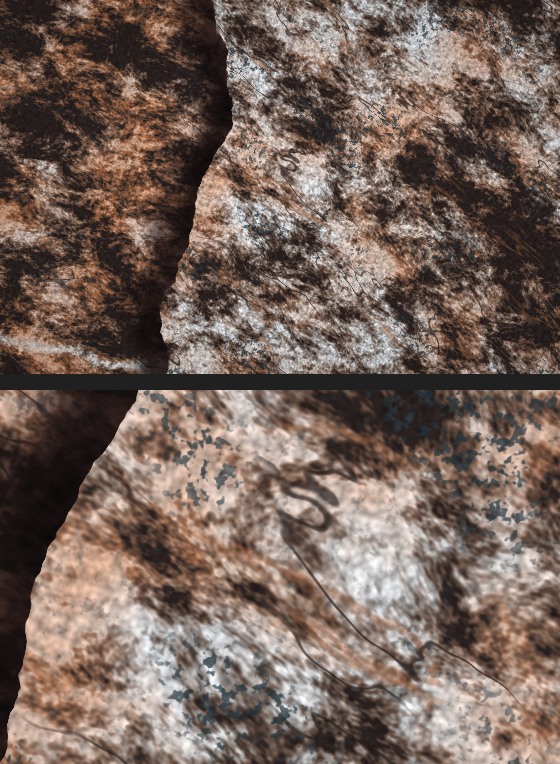
Top: the whole. Bottom: its middle third, enlarged.
This texture is drawn by a WebGL 2 fragment shader. Its source:

```glsl
#version 300 es
precision highp float;
// Weathered rock: a rusty slab and a paler banded slab meet at a deep fissure.
// Warped gradient noise, stretched along each slab's grain, gives a tone that
// a mineral colour ramp turns into stain, quartz, veins and dark specks.

uniform vec2 u_resolution;
out vec4 fragColor;

const vec3 DARK  = vec3(0.150, 0.117, 0.112);
const vec3 BROWN = vec3(0.37, 0.295, 0.255);
const vec3 UMBER = vec3(0.38, 0.24, 0.17);
const vec3 GREY  = vec3(0.55, 0.52, 0.505);
const vec3 RUST  = vec3(0.56, 0.35, 0.23);
const vec3 PALE  = vec3(0.79, 0.80, 0.81);
const vec3 TAN   = vec3(0.75, 0.58, 0.48);
const vec3 TEAL  = vec3(0.14, 0.20, 0.23);
const vec3 ABYSS = vec3(0.105, 0.07, 0.07);

const float LEFT_ANGLE  = -0.40;  // grain direction of each slab
const float RIGHT_ANGLE = -0.72;
const float STRETCH     = 0.66;   // lower is longer along the grain
const float BLOTCH_FREQ = 7.0;
const float ROUGHNESS   = 0.80;   // octave gain of the stone's tone
const float SMOOTHNESS  = 0.55;   // octave gain of cracks, tints and outline
const float CONTRAST    = 0.72;
const float RELIEF      = 0.22;
const float GRIT        = 0.30;

vec2 gradientAt(vec2 cell) {
  vec3 q = fract(cell.xyx * vec3(0.1031, 0.1030, 0.0973));
  q += dot(q, q.yzx + 33.33);
  float a = 6.2832 * fract((q.x + q.y) * q.z);
  return vec2(cos(a), sin(a));
}

float noise(vec2 p) {
  vec2 i = floor(p), f = fract(p);
  vec2 w = f * f * f * (f * (f * 6.0 - 15.0) + 10.0);
  vec2 e = vec2(1.0, 0.0);
  float a = dot(gradientAt(i), f);
  float b = dot(gradientAt(i + e.xy), f - e.xy);
  float c = dot(gradientAt(i + e.yx), f - e.yx);
  float d = dot(gradientAt(i + e.xx), f - e.xx);
  return mix(mix(a, b, w.x), mix(c, d, w.x), w.y);
}

float fbm(vec2 p, int octaves, float gain) {
  float sum = 0.0, amp = 1.0;
  for (int i = 0; i < octaves; i++) {
    sum += amp * noise(p);
    p = mat2(1.92, 0.62, -0.62, 1.92) * p + 17.3;
    amp *= gain;
  }
  return sum;
}

// Coordinates along and across a grain direction
vec2 alongGrain(vec2 p, float angle) {
  vec2 dir = vec2(cos(angle), sin(angle));
  return vec2(dot(p, dir), dot(p, vec2(-dir.y, dir.x)));
}

// Signed distance across the fissure's sharp lip, positive on the right slab
float lipDistance(vec2 p) {
  float x = 0.435 + 0.19 * smoothstep(0.1, 0.8, p.y) - 0.06 * smoothstep(0.83, 1.0, p.y);
  x += 0.045 * noise(vec2(p.y * 7.0, 3.7)) + 0.012 * fbm(p * 16.0, 4, SMOOTHNESS);
  return p.x - x;
}

float bell(float x, float width) {
  return exp(-x * x / (width * width));
}

// Thin ragged line where a noise field crosses zero
float seam(vec2 p, float width) {
  return 1.0 - smoothstep(0.2 * width, width, abs(fbm(p, 5, SMOOTHNESS)));
}

vec3 mineral(float tone, float warmth) {
  vec3 c = mix(DARK, mix(BROWN, UMBER, 0.65 * warmth), smoothstep(0.12, 0.44, tone));
  c = mix(c, mix(GREY, RUST, warmth), smoothstep(0.38, 0.60, tone));
  return mix(c, mix(PALE, TAN, warmth), smoothstep(0.56, 0.86, tone));
}

void main() {
  vec2 p = gl_FragCoord.xy / u_resolution.y;
  float px = 1.0 / u_resolution.y;
  float lip = lipDistance(p);
  float right = smoothstep(-px, px, lip);

  // Grain space with a gentle warp
  vec2 axis = alongGrain(p, RIGHT_ANGLE);
  vec2 g = lip > 0.0 ? axis : alongGrain(p, LEFT_ANGLE) + 5.0;
  g *= vec2(STRETCH, 1.0);
  g += 0.02 * vec2(noise(g * 11.0), noise(g * 11.0 + 31.0));
  float detail = fbm(g * BLOTCH_FREQ, 6, ROUGHNESS);
  vec2 lit = vec2(-0.12, 0.17);
  float slope = fbm(g * 26.0, 4, ROUGHNESS) - fbm(g * 26.0 + lit, 4, ROUGHNESS);

  // Broad bands: pale ridge, stained hollow, pale upper band
  float stain = bell(axis.x - 0.76, 0.42) * bell(axis.y - 1.13, 0.17);
  float ridge = bell(axis.y - 0.91, 0.11) * (1.0 - smoothstep(0.35, 0.95, axis.x));
  float upper = bell(axis.y - 1.40, 0.08);
  float rightTone = 0.54 - 0.38 * stain + 0.16 * ridge + 0.13 * upper + 0.10 * exp(-max(lip, 0.0) / 0.08);
  float tone = mix(0.38, rightTone, right) + CONTRAST * detail + RELIEF * slope;

  float tint = fbm(g * 6.0 + 50.0, 5, SMOOTHNESS);
  float warmth = mix(0.82, 0.25 + 0.42 * stain, right) + 0.9 * tint;

  // Pale vein low on the left slab
  float vein = bell(p.y - 0.10 + 0.22 * p.x + 0.03 * noise(p * 9.0), 0.018) * (1.0 - right);
  tone += 0.42 * vein;
  warmth = clamp(warmth - 0.9 * vein, 0.0, 1.0);
  vec3 col = mineral(tone, warmth);

  // Rusty veins and dark hairline cracks
  float patchy = smoothstep(-0.05, 0.2, noise(g * 5.0 + 80.0));
  col = mix(col, RUST * 0.95, 0.5 * right * patchy * seam(g * vec2(2.0, 6.0) + 9.0, 0.05));
  float cracks = seam(g * vec2(2.2, 4.5) + 23.0, 0.022) * smoothstep(-0.1, 0.15, noise(g * 6.0 + 12.0));
  col = mix(col, DARK, 0.7 * cracks);

  // Blue-black mineral flecks, gathered in clusters
  float cluster = smoothstep(0.0, 0.35, noise(g * 8.0 + 140.0));
  float fleck = smoothstep(0.0, 0.4, fbm(p * 62.0, 3, ROUGHNESS) - 0.22 + 0.2 * cluster);
  col = mix(col, TEAL, fleck * mix(0.25, 0.9, cluster) * mix(0.4, 0.85, right));
  col *= 1.0 + GRIT * fbm(p * 85.0 + 7.0, 2, ROUGHNESS);

  // Fissure shadow deepens toward the lip
  float shade = smoothstep(-0.13, -0.025, lip + 0.05 * noise(p * 11.0)) * (1.0 - right);
  col = mix(col, ABYSS * (1.0 + 0.6 * detail), 0.92 * shade);

  // Corner falloff
  vec2 c = gl_FragCoord.xy / u_resolution - 0.5;
  col *= 1.06 - 0.4 * dot(c, c);
  fragColor = vec4(clamp(col, 0.0, 1.0), 1.0);
}
```
